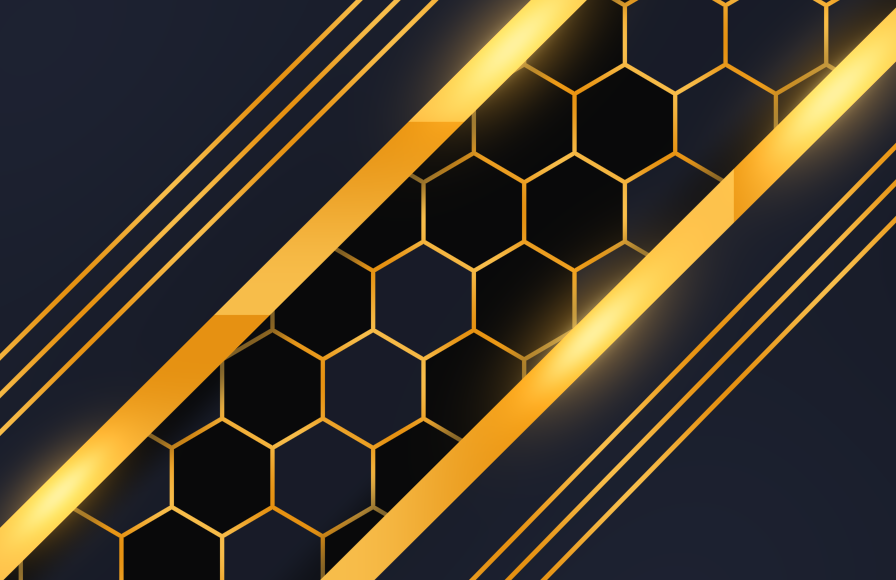
Give the GLSL for this background, as a Shadertoy shader.

```glsl
// Two diagonal gold bars frame a honeycomb panel on a navy ground, with thin
// gold stripes in the corners. Everything is placed in a frame rotated by 45
// degrees: "across" runs over the bars, "along" follows them.

const vec3 NAVY   = vec3(0.105, 0.122, 0.178);
const vec3 INK    = vec3(0.030, 0.031, 0.034);
const vec3 ORANGE = vec3(0.90, 0.57, 0.07);
const vec3 GOLD   = vec3(0.97, 0.74, 0.29);
const vec3 BRONZE = vec3(0.42, 0.33, 0.15);
const vec3 HOT    = vec3(1.00, 0.95, 0.64);
const float DIAG  = 0.70711;

// Coverage of a shape from its signed distance
float fill(float d, float px) {
    return smoothstep(0.7 * px, -0.7 * px, d);
}

// Coverage of a diagonal strip between two across values
float strip(float across, float lo, float hi, float px) {
    return fill((abs(across - 0.5 * (lo + hi)) - 0.5 * (hi - lo)) * DIAG, px);
}

// Soft elliptical spot
float spot(vec2 offset, vec2 radius) {
    vec2 e = offset / radius;
    return exp(-dot(e, e));
}

vec3 metal(float v, float start, float end) {
    return mix(ORANGE, GOLD, smoothstep(0.0, 1.0, (v - start) / (end - start)));
}

// Offset from the nearest honeycomb centre (unit column spacing)
vec2 hexLocal(vec2 g) {
    vec2 period = vec2(1.0, 1.73205);
    vec2 a = g - period * round(g / period);
    vec2 b = g - period * (floor(g / period) + 0.5);
    return dot(a, a) < dot(b, b) ? a : b;
}

// Honeycomb panel with shading beside both bars
vec3 honeycomb(vec2 p, float across, float along, float px) {
    vec2 g = (p - vec2(0.726, 0.482)) / vec2(0.1726, 0.1762);
    vec2 l = hexLocal(g);
    vec2 centre = g - l;
    float row = round(-centre.y / 0.86603);
    float col = round(centre.x + 0.5 * row);

    // A dark diagonal of cells surrounds a navy run
    bool navyCell = abs(col) > 1.5 || (col == 0.0 && row >= 0.0)
                 || (col == 1.0 && row <= -3.0);
    float nearLeft = 1.0 - smoothstep(1.01, 1.11, across);
    float nearRight = smoothstep(1.44, 1.55, across);
    float shade = max(nearLeft, nearRight * (0.75 + 0.25 * cos(5.0 * along)));
    vec3 cell = navyCell ? mix(NAVY * 0.88, INK, 0.85 * shade) : INK * 1.15;

    vec2 q = abs(l);
    float edge = 0.1726 * (0.5 - max(q.x, dot(q, vec2(0.5, 0.86603))));
    float sheen = 0.5 + 0.5 * sin(17.0 * p.x + 23.0 * p.y);
    vec3 wire = mix(mix(ORANGE, GOLD, sheen), BRONZE, 0.85 * max(nearLeft, nearRight));
    return mix(cell, wire, fill(edge - 0.0037, px));
}

// Three parallel thin stripes
float stripes(float across, float first, float gap, float px) {
    float cover = 0.0;
    for (int i = 0; i < 3; i++) {
        float d = abs(across - first - gap * float(i)) * DIAG - 0.0042;
        cover = max(cover, fill(d, px));
    }
    return cover;
}

// Adds a halo and a bright core lying on a bar
vec3 addGlow(vec3 col, vec2 frame, vec2 place, float size) {
    vec2 d = (frame - place) * DIAG;
    float halo = spot(d, vec2(0.17, 0.080) * size);
    float core = spot(d, vec2(0.105, 0.026) * size);
    col += vec3(0.42, 0.29, 0.07) * halo * (1.0 - 0.55 * col);
    return mix(col, HOT, 0.92 * core);
}

void mainImage(out vec4 fragColor, in vec2 fragCoord) {
    vec2 p = fragCoord / iResolution.xy * vec2(1.536, 1.0);
    float px = 1.0 / iResolution.y;
    float across = p.x + 1.0 - p.y;
    float along = p.x + p.y - 1.0;

    // Navy ground, slightly uneven
    vec3 col = NAVY * (0.96 + 0.12 * sin(3.0 * across + 1.2) * cos(2.0 * along));

    // Corner stripes
    float lines = stripes(across, 0.616, 0.065, px);
    lines = max(lines, stripes(across + 0.03 * p.x, 1.834, 0.063, px));
    float sheen = 0.5 + 0.5 * sin(9.0 * along + 3.0 * across);
    col = mix(col, mix(ORANGE, GOLD, sheen), lines);

    // Central panel
    float panel = strip(across, 1.0, 1.56, px);
    col = mix(col, honeycomb(p, across, along, px), panel);

    // Gold bars, each split into facets
    vec3 leftBar = metal(p.y, 0.38, 0.12);
    leftBar = mix(leftBar, metal(p.y, 0.80, 0.50), fill(0.457 - p.y, px));
    leftBar = mix(leftBar, metal(p.y, 0.70, 0.82), fill(0.790 - p.y, px));
    vec3 rightBar = metal(p.x, 0.92, 0.58);
    rightBar = mix(rightBar, metal(p.x, 0.88, 1.20), smoothstep(0.90, 0.96, p.x));
    rightBar = mix(rightBar, metal(p.x, 1.22, 1.42), fill(1.258 - p.x, px));
    col = mix(col, leftBar, strip(across, 0.910, 1.006, px));
    col = mix(col, rightBar, strip(across, 1.549, 1.642, px));

    // Light spots
    vec2 frame = vec2(along, across);
    col = addGlow(col, frame, vec2(0.80, 0.958), 1.0);
    col = addGlow(col, frame, vec2(-0.75, 0.953), 0.75);
    col = addGlow(col, frame, vec2(0.44, 1.592), 1.05);
    col = addGlow(col, frame, vec2(1.27, 1.592), 1.0);

    fragColor = vec4(clamp(col, 0.0, 1.0), 1.0);
}
```
